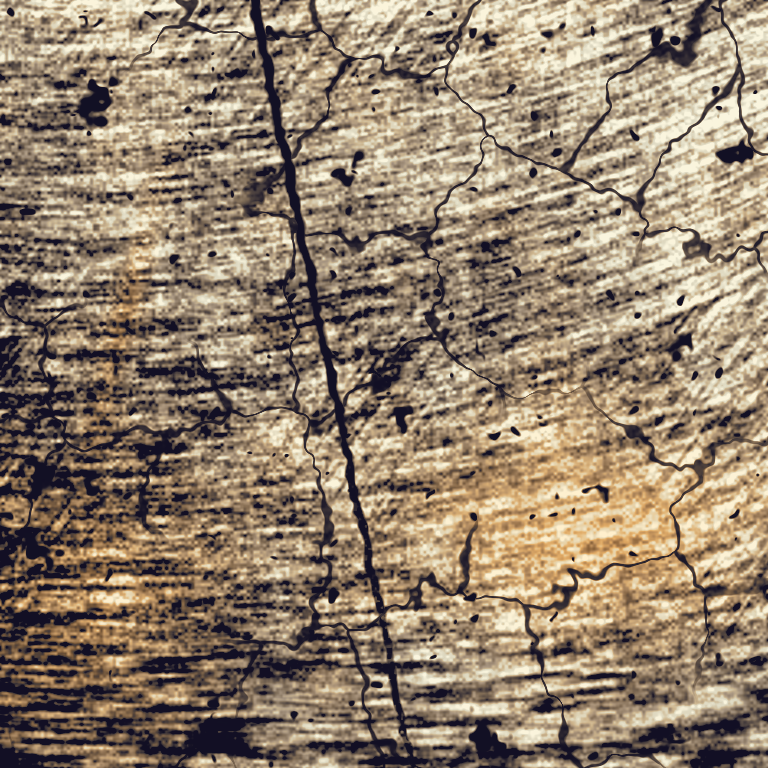
This texture is drawn by a three.js fragment shader. Its source:

```glsl
varying vec2 vUv;

float hash(vec2 p) {
  return fract(sin(dot(p, vec2(127.1, 311.7))) * 43758.5453);
}

float noise(vec2 p) {
  vec2 i = floor(p), f = fract(p);
  f = f * f * (3.0 - 2.0 * f);
  return mix(mix(hash(i), hash(i + vec2(1, 0)), f.x),
             mix(hash(i + vec2(0, 1)), hash(i + vec2(1, 1)), f.x), f.y);
}

float fbm(vec2 p) {
  float sum = 0.0, gain = 0.5;
  for (int i = 0; i < 4; i++) {
    sum += gain * noise(p);
    p = p * 2.1 + 17.3;
    gain *= 0.5;
  }
  return sum / 0.94;
}

float blob(vec2 p, vec2 centre, vec2 size) {
  vec2 d = (p - centre) / size;
  return exp(-dot(d, d));
}

// Gap between the two nearest cell points: zero along cell borders
float cellBorder(vec2 p) {
  vec2 cell = floor(p);
  float nearest = 9.0, second = 9.0;
  for (int y = -1; y <= 1; y++) {
    for (int x = -1; x <= 1; x++) {
      vec2 c = cell + vec2(x, y);
      float d = distance(p, c + vec2(hash(c), hash(c + 41.7)));
      second = min(second, max(nearest, d));
      nearest = min(nearest, d);
    }
  }
  return second - nearest;
}

// Ragged pits, one at most in each grid cell
float pits(vec2 p, float scale, float share) {
  vec2 q = p * scale + 0.5 * (vec2(noise(p * 75.0), noise(p * 75.0 + 31.0)) - 0.5);
  vec2 cell = floor(q);
  vec2 centre = 0.35 + 0.3 * vec2(hash(cell + 3.1), hash(cell + 8.7));
  float radius = mix(0.09, 0.24, hash(cell + 5.9));
  float pit = 1.0 - smoothstep(radius - 0.06, radius + 0.06, distance(fract(q), centre));
  return pit * step(hash(cell + 12.4), share);
}

vec3 woodRamp(float t) {
  vec3 navy = vec3(0.07, 0.06, 0.14), umber = vec3(0.30, 0.26, 0.25);
  vec3 brown = vec3(0.50, 0.43, 0.35), taupe = vec3(0.65, 0.58, 0.50);
  vec3 sand = vec3(0.79, 0.71, 0.57), cream = vec3(0.87, 0.85, 0.76);
  vec3 c = mix(navy, umber, smoothstep(0.03, 0.2, t));
  c = mix(c, brown, clamp((t - 0.2) / 0.18, 0.0, 1.0));
  c = mix(c, taupe, clamp((t - 0.38) / 0.19, 0.0, 1.0));
  c = mix(c, sand, clamp((t - 0.57) / 0.16, 0.0, 1.0));
  c = mix(c, cream, clamp((t - 0.73) / 0.15, 0.0, 1.0));
  return mix(c, vec3(0.98, 0.96, 0.87), smoothstep(0.88, 1.15, t));
}

void main() {
  vec2 p = vUv;

  // Broad light and shade
  float light = 0.49 + 0.15 * smoothstep(0.3, 1.0, p.y);
  light += 0.15 * blob(p, vec2(0.85, 0.85), vec2(0.35, 0.25));
  light += 0.20 * blob(p, vec2(0.72, 0.31), vec2(0.27, 0.13));
  light -= 0.22 * blob(p, vec2(0.08, 0.46), vec2(0.22, 0.15));
  light -= 0.24 * blob(p, vec2(0.05, 0.08), vec2(0.38, 0.2));
  light -= 0.22 * blob(p, vec2(0.41, 0.59), vec2(0.09, 0.06));
  light -= 0.20 * blob(p, vec2(0.27, 0.77), vec2(0.05, 0.1));
  light -= 0.13 * blob(p, vec2(0.56, 0.53), vec2(0.22, 0.1));
  light += 0.55 * (fbm(p * vec2(7.0, 6.0) + 4.0) - 0.5);

  // Brushed grain, level at the foot and rising towards the upper right
  float lift = p.y - 0.22 * p.x * p.x * smoothstep(-0.2, 0.8, p.y) + 0.02 * p.x;
  lift += 0.006 * noise(p * 9.0);
  float broad = noise(vec2(p.x * 14.0, lift * 135.0)) - 0.5;
  float fine = noise(vec2(p.x * 38.0 + 7.0, lift * 230.0)) - 0.5;
  float foot = 1.0 - smoothstep(0.08, 0.22, p.y);
  float calm = 1.0 - 0.4 * blob(p, vec2(0.74, 0.33), vec2(0.2, 0.09));
  float tone = light + calm * ((0.68 + 0.35 * foot) * broad + 0.55 * fine);

  // Steep scratches in patches
  vec2 steep = vec2(dot(p, vec2(0.6, 0.8)), dot(p, vec2(0.8, -0.6)));
  float patches = smoothstep(0.48, 0.65, fbm(p * 4.0 + 9.0));
  tone += 0.6 * patches * (1.0 - foot) * (noise(steep * vec2(16.0, 190.0)) - 0.5);

  // Gritty speckle
  float grit = noise(p * 235.0) - 0.5;
  float clumps = noise(p * 105.0 + 50.0) - 0.5;
  tone += calm * (0.58 - 0.2 * foot) * grit + 0.36 * calm * clumps;

  // Branching hairline cracks
  vec2 bend = vec2(fbm(p * 11.0), fbm(p * 11.0 + 60.0)) - 0.5;
  vec2 jag = vec2(noise(p * 65.0), noise(p * 65.0 + 20.0)) - 0.5;
  float border = cellBorder((p + 0.1 * bend + 0.008 * jag) * 4.6 + 2.0);
  float crackWidth = 0.012 + 0.022 * noise(p * 35.0);
  float cracks = 1.0 - smoothstep(crackWidth * 0.5, crackWidth * 1.5, border);
  cracks *= smoothstep(0.32, 0.5, noise(p * 5.0 + 13.0));

  // Long split across the board
  float drop = 1.0 - p.y;
  float offset = p.x - 0.33 - 0.207 * drop + 0.005 * (noise(vec2(p.y * 45.0, 2.0)) - 0.5);
  float halfWidth = mix(0.0068, 0.0045, drop) + 0.005 * clumps;
  float split = 1.0 - smoothstep(halfWidth - 0.002, halfWidth + 0.002, abs(offset));
  split *= 1.0 - 0.35 * smoothstep(0.1, 0.4, grit) * smoothstep(0.5, 1.0, drop);

  float dark = max(max(cracks * 0.9, split), max(pits(p, 12.0, 0.1), pits(p + 0.37, 38.0, 0.12)));
  tone = mix(tone, 0.04, dark);

  // Rust and amber stains
  float warm = 0.85 * blob(p, vec2(0.78, 0.31), vec2(0.26, 0.14));
  warm += 0.75 * blob(p, vec2(0.05, 0.2), vec2(0.25, 0.22));
  warm += 0.6 * blob(p, vec2(0.16 + 0.25 * (p.y - 0.58), 0.58), vec2(0.02, 0.16));
  warm = clamp(warm + 0.5 * (fbm(p * 14.0 + 30.0) - 0.45), 0.0, 1.0);
  warm *= smoothstep(0.1, 0.3, tone) * (1.0 - 0.75 * smoothstep(0.75, 1.0, tone));
  vec3 colour = woodRamp(tone);
  gl_FragColor = vec4(mix(colour, colour * vec3(1.1, 0.9, 0.63), warm), 1.0);
}
```
